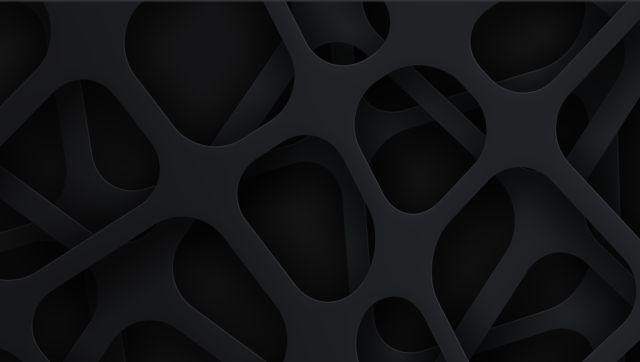
A Shadertoy shader for this background:

```glsl
// Dark layered lattice of crossing struts with rounded holes, lit rims and soft shadows.
#define LAYERS 3
#define FRONT_SPACING 0.50
#define BACK_SPACING 0.78
#define HALF_WIDTH 0.034
#define FILLET 0.13
#define FALL_ANGLE -0.98
#define RISE_ANGLE 0.72
#define SHADOW_BLUR 0.15
#define SHADOW_DEPTH 0.62
#define RIM_WIDTH 0.0055
#define SEED 7.0

const vec3 FLOOR_COLOR = vec3(0.080, 0.080, 0.086);
const vec3 STRUT_DIM = vec3(0.088, 0.090, 0.097);
const vec3 STRUT_LIT = vec3(0.126, 0.133, 0.144);
const vec3 RIM_COLOR = vec3(0.205, 0.208, 0.222);

// Three values in 0..1 from a 2D key
vec3 hash3(vec2 key) {
    vec3 q = fract(key.xyx * vec3(0.1031, 0.1030, 0.0973));
    q += dot(q, q.yxz + 33.33);
    return fract((q.xxy + q.yzz) * q.zyx);
}

// Union of two distances with a circular fillet in the corners
float roundUnion(float a, float b, float r) {
    vec2 u = max(r - vec2(a, b), 0.0);
    return max(r, min(a, b)) - length(u);
}

// Distance to one lattice: two families of uneven lines, centred on the canvas
float lattice(vec2 p, float depth) {
    float spacing = depth < 0.5 ? FRONT_SPACING : BACK_SPACING;
    float turn = 0.45 * depth * (1.5 - depth);
    float d = 10.0;
    for (int family = 0; family < 2; family++) {
        float base = (family == 0 ? FALL_ANGLE : RISE_ANGLE) + turn;
        vec2 across = vec2(-sin(base), cos(base));
        for (int i = -3; i <= 3; i++) {
            vec3 h = hash3(vec2(float(i) + 11.0, depth * 5.0 + float(family) * 2.0 + SEED));
            float angle = base + (h.x - 0.5) * 0.36;
            vec2 normal = vec2(-sin(angle), cos(angle));
            vec2 anchor = across * spacing * (float(i) + 0.25 + (h.y - 0.5) * 0.5);
            float halfWidth = HALF_WIDTH * mix(0.72, 1.2, h.z);
            float strut = abs(dot(p - anchor, normal)) - halfWidth;
            d = roundUnion(d, strut, FILLET);
        }
    }
    return d;
}

void mainImage(out vec4 fragColor, in vec2 fragCoord) {
    float pixel = 1.0 / iResolution.y;
    vec2 p = (fragCoord - 0.5 * iResolution.xy) * pixel;
    vec2 lightDir = normalize(vec2(0.4, 0.9));
    float sweep = smoothstep(-0.85, 0.35, p.x + 0.45 * p.y);
    vec3 color = FLOOR_COLOR;

    // Stack the lattices from back to front
    for (int layer = LAYERS - 1; layer >= 0; layer--) {
        float depth = float(layer);
        float d = lattice(p, depth);

        // Soft shadow thrown on everything below
        float shadowDist = lattice(p + vec2(-0.012, 0.028), depth);
        float shade = 1.0 - smoothstep(-0.03, SHADOW_BLUR, shadowDist);
        color *= 1.0 - SHADOW_DEPTH * (1.0 - 0.1 * depth) * shade;

        // Outward direction of the edge, and true distance to it
        float e = 0.0015;
        vec2 slope = vec2(lattice(p + vec2(e, 0.0), depth) - d,
                          lattice(p + vec2(0.0, e), depth) - d) / e;
        float steep = max(length(slope), 0.3);
        float edge = d / steep;
        float facing = dot(slope / steep, lightDir);

        // Matt face with a thin rim on the lit side
        vec3 face = mix(STRUT_DIM, STRUT_LIT, sweep) * (1.0 - 0.04 * depth);
        face *= 1.0 + 0.07 * facing * smoothstep(-0.04, 0.0, edge);
        float rim = smoothstep(-RIM_WIDTH, -0.25 * RIM_WIDTH, edge);
        rim *= smoothstep(-0.1, 0.8, facing) * mix(0.5, 0.95, sweep);
        face = mix(face, RIM_COLOR, rim);
        color = mix(color, face, 1.0 - smoothstep(-0.75 * pixel, 0.75 * pixel, edge));
    }

    // Pale hairline along the top border
    float border = smoothstep(0.4955 - pixel, 0.4955 + pixel, p.y);
    color = mix(color, RIM_COLOR, 0.9 * border);
    fragColor = vec4(color, 1.0);
}
```
